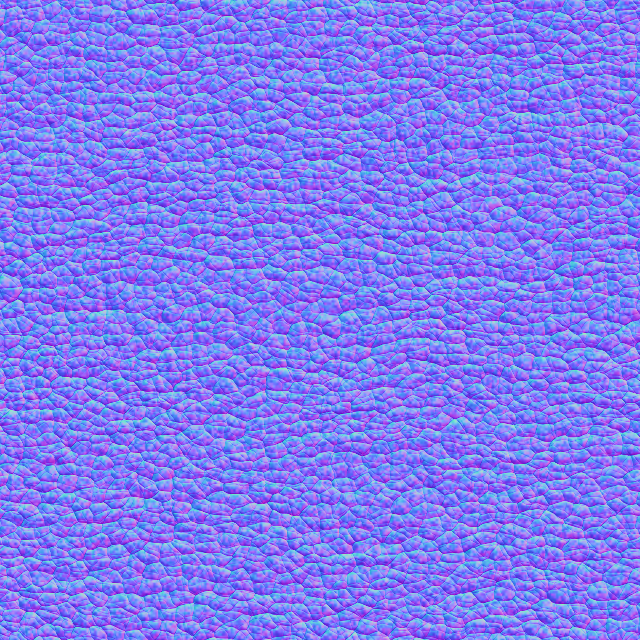
Write a WebGL 1 fragment shader that draws this texture map.

```glsl
precision highp float;

uniform vec2 u_resolution;

float hash(vec2 p) {
  return fract(sin(dot(p, vec2(127.1, 311.7))) * 43758.5453);
}

float noise(vec2 p) {
  vec2 cell = floor(p);
  vec2 f = fract(p);
  f = f * f * (3.0 - 2.0 * f);
  float low = mix(hash(cell), hash(cell + vec2(1.0, 0.0)), f.x);
  float high = mix(hash(cell + vec2(0.0, 1.0)), hash(cell + vec2(1.0, 1.0)), f.x);
  return mix(low, high, f.y);
}

vec2 noise2(vec2 p) {
  return vec2(noise(p), noise(p + vec2(41.3, 17.9))) - 0.5;
}

// x: squared distance to the nearest centre, y: gap to the second nearest
vec2 grainCells(vec2 p) {
  vec2 cell = floor(p);
  vec2 f = fract(p);
  float nearest = 8.0;
  float second = 8.0;
  for (int j = -1; j <= 1; j++) {
    for (int i = -1; i <= 1; i++) {
      vec2 offset = vec2(float(i), float(j));
      vec2 id = cell + offset;
      vec2 jitter = 0.1 + 0.8 * vec2(hash(id), hash(id + 71.7));
      vec2 d = offset + jitter - f;
      float dist = dot(d, d);
      second = min(second, max(nearest, dist));
      nearest = min(nearest, dist);
    }
  }
  return vec2(nearest, sqrt(second) - sqrt(nearest));
}

// Thin valley along the middle level of a noise field
float crease(vec2 p, float sharpness) {
  return exp(-sharpness * abs(noise(p) - 0.5));
}

float leatherHeight(vec2 p) {
  // Bend the hide, then make the outlines of the grains ragged
  vec2 q = p + 0.02 * noise2(p * 7.0) + 0.007 * noise2(p * 36.0) + 0.0035 * noise2(p * 95.0);

  // Domed pebbles parted by soft grooves
  vec2 pebble = grainCells(q * vec2(36.0, 56.0));
  float h = -0.0065 * pebble.x - 0.0012 * exp(-8.0 * pebble.y);

  // Smaller slanted facets with fine creases
  vec2 facet = grainCells(vec2(q.x + 0.35 * q.y, q.y) * vec2(50.0, 70.0) + 17.0);
  h -= 0.0014 * facet.x + 0.0006 * exp(-9.0 * facet.y);

  // Horizontal folds and long upright cracks
  h += 0.003 * noise(q * vec2(14.0, 52.0));
  h -= 0.0011 * crease(q * vec2(11.0, 36.0) + 3.0, 11.0);
  h -= 0.0011 * crease(q * vec2(16.0, 5.0) + 9.0, 24.0);

  return h + 0.0009 * noise(p * 130.0);
}

void main() {
  vec2 uv = gl_FragCoord.xy / u_resolution;
  float stepSize = 0.0014;

  // Slope of the surface, flatter sideways
  float h = leatherHeight(uv);
  vec2 slope = vec2(leatherHeight(uv + vec2(stepSize, 0.0)),
                    leatherHeight(uv + vec2(0.0, stepSize))) - h;
  vec2 tilt = -slope / stepSize * vec2(0.7, 1.0) - vec2(0.0, 0.04);

  // Gritty pores
  tilt += noise2(uv * 240.0) * vec2(1.1, 0.7);

  gl_FragColor = vec4(normalize(vec3(tilt, 1.0)) * 0.5 + 0.5, 1.0);
}
```
